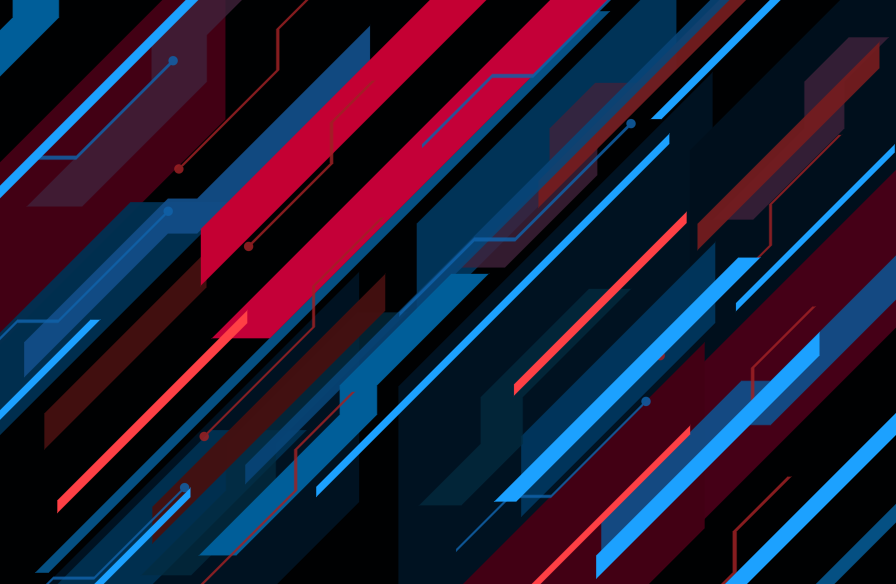
Give the GLSL for this background, as a WebGL 1 fragment shader.

```glsl
precision highp float;
// Dark tech backdrop: layers of 45 degree bands, lines and thin circuit traces.
// Each layer steps its bands over the canvas by a wrapped stride; every band is
// a sheared box with upright or level end cuts and an optional bend.
uniform vec2 u_resolution;

float hash(float n) {
  return fract(sin(n * 12.99) * 4375.5);
}

// Signed inner distance (canvas heights) to pixel coverage.
float coverage(float inside) {
  return smoothstep(-0.7, 0.7, inside * u_resolution.y);
}

// Inner distance of a diagonal band; a bend adds a level or upright run.
float diagonalBand(vec2 q, float len, float thick, float bend, bool levelCut) {
  float along = levelCut ? q.y : q.x;
  float run = clamp(along, 0.0, bend);
  float across = q.y - q.x + (levelCut ? -run : run);
  return min(0.707 * (0.5 * thick - abs(across)), 0.5 * len - abs(along));
}

// lattice: start.xy, stride.xy as fractions of the canvas.
// shape: length, thickness, bend, cuts (0 upright, 1 alternating, 2 level).
void paintLayer(inout vec3 color, vec2 p, vec4 lattice, int count, vec4 shape,
                float nodeRadius, vec4 evenTint, vec4 oddTint) {
  vec2 canvas = vec2(u_resolution.x / u_resolution.y, 1.0);
  for (int i = 0; i < 14; i++) {
    if (i >= count) break;
    float n = float(i);
    bool odd = mod(n, 2.0) > 0.5;
    vec2 q = p - fract(lattice.xy + lattice.zw * n) * canvas;
    if (odd) q = -q;

    float seed = n + 9.0 * lattice.x + 5.0 * lattice.y;
    float len = shape.x * mix(0.8, 1.2, hash(seed));
    float thick = shape.y * mix(0.8, 1.2, hash(seed + 3.7));
    bool levelCut = mod(n, 2.0) < shape.w - 0.5 || shape.w > 1.5;

    float inside = diagonalBand(q, len, thick, shape.z, levelCut);
    inside = max(inside, nodeRadius - length(q + 0.5 * len));
    vec4 tint = odd ? oddTint : evenTint;
    color = mix(color, tint.rgb, tint.a * coverage(inside));
  }
}

void main() {
  vec2 p = gl_FragCoord.xy / u_resolution.y;
  vec3 color = vec3(0.0, 0.002, 0.006);

  // Broad panels: navy, maroon, deep blue
  paintLayer(color, p, vec4(0.62, 0.38, 0.30, 0.34), 3, vec4(0.52, 0.44, 0.0, 0.0), 0.0,
             vec4(0.0, 0.07, 0.13, 1.0), vec4(0.0, 0.06, 0.11, 1.0));
  paintLayer(color, p, vec4(0.12, 0.75, 0.76, -0.36), 3, vec4(0.48, 0.30, 0.0, 0.0), 0.0,
             vec4(0.26, 0.0, 0.08, 1.0), vec4(0.27, 0.0, 0.09, 1.0));
  paintLayer(color, p, vec4(0.07, 0.45, 0.54, 0.30), 4, vec4(0.38, 0.16, 0.0, 1.0), 0.0,
             vec4(0.0, 0.19, 0.32, 0.95), vec4(0.0, 0.22, 0.38, 0.9));

  // Translucent bent bands: plum and teal
  paintLayer(color, p, vec4(0.20, 0.86, 0.36, 0.46), 5, vec4(0.38, 0.08, 0.08, 2.0), 0.0,
             vec4(0.25, 0.13, 0.23, 0.8), vec4(0.01, 0.17, 0.25, 0.75));

  // Medium bands: brown and brick, then blue
  paintLayer(color, p, vec4(0.14, 0.40, 0.58, 0.45), 4, vec4(0.34, 0.055, 0.0, 0.0), 0.0,
             vec4(0.27, 0.06, 0.06, 0.95), vec4(0.45, 0.11, 0.12, 0.95));
  paintLayer(color, p, vec4(0.36, 0.50, 0.30, 0.28), 3, vec4(1.0, 0.028, 0.0, 1.0), 0.0,
             vec4(0.02, 0.33, 0.54, 0.95), vec4(0.03, 0.27, 0.47, 0.9));
  paintLayer(color, p, vec4(0.40, 0.29, -0.18, 0.34), 4, vec4(0.54, 0.068, 0.05, 1.0), 0.0,
             vec4(0.0, 0.37, 0.60, 1.0), vec4(0.07, 0.30, 0.53, 0.95));

  // Crimson bars
  paintLayer(color, p, vec4(0.49, 0.76, -0.07, 0.10), 2, vec4(0.57, 0.085, 0.0, 1.0), 0.0,
             vec4(0.77, 0.0, 0.22, 1.0), vec4(0.77, 0.0, 0.20, 1.0));

  // Circuit traces ending in round nodes
  paintLayer(color, p, vec4(0.31, 0.88, 0.755, 0.57), 13, vec4(0.34, 0.006, 0.07, 1.0), 0.008,
             vec4(0.62, 0.13, 0.14, 0.85), vec4(0.06, 0.38, 0.66, 0.85));

  // Bright blue lines: heavy, long, short
  vec4 azure = vec4(0.11, 0.63, 1.0, 1.0);
  paintLayer(color, p, vec4(0.70, 0.35, 0.09, -0.13), 3, vec4(0.38, 0.034, 0.0, 1.0), 0.0,
             azure, azure);
  paintLayer(color, p, vec4(0.11, 0.84, 0.44, -0.38), 2, vec4(0.66, 0.02, 0.0, 0.0), 0.0,
             azure, azure);
  paintLayer(color, p, vec4(0.80, 0.90, 0.11, -0.29), 4, vec4(0.25, 0.016, 0.0, 1.0), 0.0,
             azure, azure);

  // Bright red lines
  vec4 coral = vec4(1.0, 0.25, 0.27, 1.0);
  paintLayer(color, p, vec4(0.67, 0.48, 0.50, -0.185), 3, vec4(0.32, 0.019, 0.0, 0.0), 0.0,
             coral, coral);

  gl_FragColor = vec4(color, 1.0);
}
```
